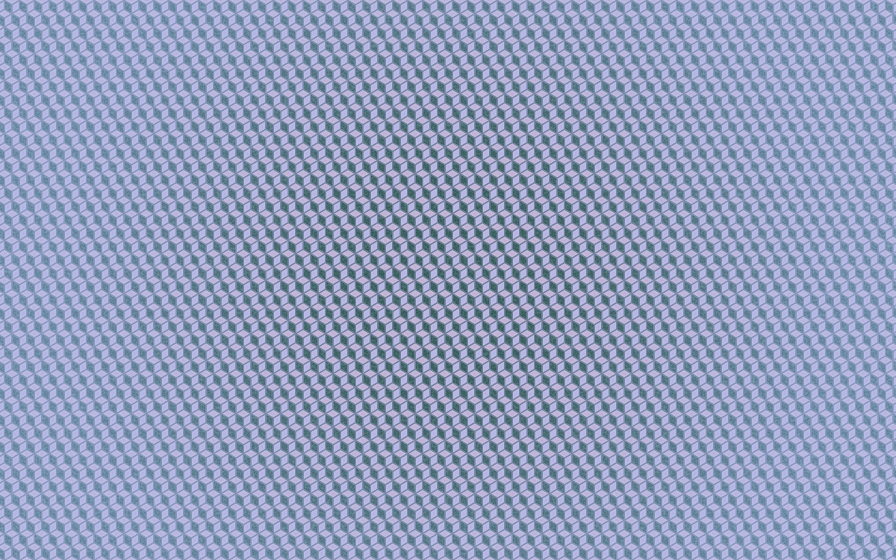
Reproduce this pattern procedurally as a Shadertoy shader.

```glsl
// Tumbling blocks: a hexagonal lattice of small cubes, each split into three rhombi.
// Folding to the nearest hexagon gives face and seam distances; cellular noise
// speckles the dark faces and a radial wash fades them to blue at the borders.

#define COLUMNS 60.0
#define ROWS 42.0
#define PHASE vec2(0.80, -0.36)
#define SEAM_WIDTH 0.045
#define BEVEL_LIGHT 0.035
#define GRAIN_SCALE 6.0
#define GRAIN_DEPTH 0.14
#define WASH_INNER 0.10
#define WASH_OUTER 0.76

const float ROW_HEIGHT = 0.8660254;  // row spacing of a hexagon one unit wide
const float SLOPE = 0.5773503;       // slope of the slanted cube edges

vec2 hash2(vec2 p) {
    vec3 q = fract(p.xyx * vec3(0.1031, 0.1030, 0.0973));
    q += dot(q, q.yzx + 33.33);
    return fract((q.xx + q.yz) * q.zy);
}

// Distance to the nearest scattered point.
float cellularNoise(vec2 p) {
    vec2 cell = floor(p), local = fract(p);
    float nearest = 2.0;
    for (int y = -1; y <= 1; y++) {
        for (int x = -1; x <= 1; x++) {
            vec2 offset = vec2(x, y);
            nearest = min(nearest, length(offset + hash2(cell + offset) - local));
        }
    }
    return nearest;
}

// Offset from the centre of the nearest hexagon.
vec2 hexLocal(vec2 p) {
    vec2 period = vec2(1.0, 2.0 * ROW_HEIGHT);
    vec2 a = mod(p, period) - 0.5 * period;
    vec2 b = mod(p + 0.5 * period, period) - 0.5 * period;
    return dot(a, a) < dot(b, b) ? a : b;
}

// Distance to the closest edge of the face that holds h.
float seamDistance(vec2 h) {
    vec2 q = abs(h);
    float rim = 0.5 - max(q.x, dot(q, vec2(0.5, ROW_HEIGHT)));
    float lid = (h.y - SLOPE * q.x) * ROW_HEIGHT;
    float spoke = lid > 0.0 ? lid : min(q.x, -lid);
    return min(rim, spoke);
}

void mainImage(out vec4 fragColor, in vec2 fragCoord) {
    vec2 uv = fragCoord / iResolution.xy;
    vec2 p = vec2(uv.x * COLUMNS, (uv.y - 1.0) * ROWS) - PHASE;
    p.y *= ROW_HEIGHT;
    float pixel = COLUMNS / iResolution.x;

    // Radial wash, zero in the middle
    vec2 fromCentre = (uv - 0.5) * vec2(iResolution.x / iResolution.y, 1.0);
    float wash = smoothstep(WASH_INNER, WASH_OUTER, length(fromCentre));

    vec3 topColor = mix(vec3(0.74, 0.69, 0.82), vec3(0.70, 0.70, 0.86), wash);
    vec3 rightColor = mix(vec3(0.70, 0.70, 0.87), vec3(0.69, 0.70, 0.87), wash);
    vec3 darkColor = mix(vec3(0.25, 0.39, 0.39), vec3(0.43, 0.55, 0.65), wash);
    vec3 seamColor = mix(vec3(0.44, 0.50, 0.60), vec3(0.53, 0.60, 0.74), wash);

    // Cube faces
    vec2 h = hexLocal(p);
    float edge = seamDistance(h);
    float grain = cellularNoise(p * GRAIN_SCALE) - 0.45;
    float bevel = 1.0 - smoothstep(0.0, 0.06 + pixel, abs(edge - 0.11));
    vec3 color;
    if (h.y > SLOPE * abs(h.x)) {
        color = topColor + BEVEL_LIGHT * bevel + 0.2 * GRAIN_DEPTH * grain;
    } else if (h.x > 0.0) {
        color = rightColor + BEVEL_LIGHT * bevel;
    } else {
        color = darkColor + GRAIN_DEPTH * grain;
    }

    // Seams between faces
    float face = smoothstep(SEAM_WIDTH - 0.5 * pixel, SEAM_WIDTH + 0.5 * pixel, edge);
    fragColor = vec4(mix(seamColor, color, face), 1.0);
}
```
